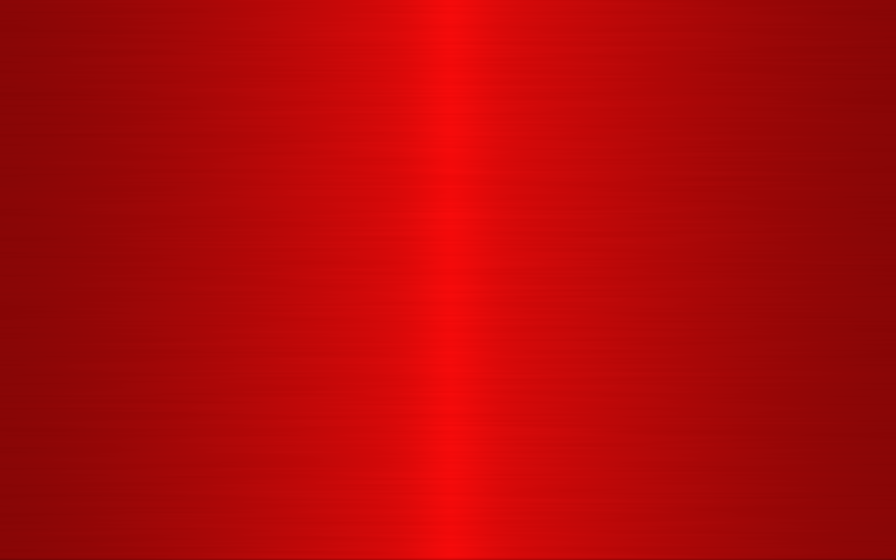
A WebGL 2 fragment shader for this texture:

```glsl
#version 300 es
precision highp float;
// Brushed red metal: a vertical sheen falls off from a bright centre line
// to dark sides, and layers of noise stretched along x form the fine
// horizontal scratches.
uniform vec2 u_resolution;
out vec4 fragColor;

float hash(vec2 p) {
    vec3 q = fract(vec3(p.xyx) * 0.1031);
    q += dot(q, q.yzx + 33.33);
    return fract((q.x + q.y) * q.z);
}

// Smooth noise along one row, shifted so that streak ends do not line up
float rowNoise(float x, float row) {
    x += hash(vec2(row, 7.0)) * 50.0;
    float cell = floor(x);
    float t = smoothstep(0.0, 1.0, x - cell);
    return mix(hash(vec2(cell, row)), hash(vec2(cell + 1.0, row)), t) - 0.5;
}

// Rows blended vertically into long thin streaks
float streaks(vec2 p) {
    float row = floor(p.y);
    float t = smoothstep(0.0, 1.0, p.y - row);
    return mix(rowNoise(p.x, row), rowNoise(p.x, row + 1.0), t);
}

void main() {
    vec2 uv = gl_FragCoord.xy / u_resolution;

    // Sheen: broad falloff with a soft hot core
    float d = min(abs(uv.x - 0.503) * 2.0, 1.0);
    float sheen = 0.535 + 0.37 * pow(1.0 - d, 1.35);
    sheen += 0.05 * exp(-d * d / 0.007);

    // Scratches: hair-fine lines over fainter wider ones
    float grain = 0.010 * streaks(uv * vec2(7.0, 150.0));
    grain += 0.028 * streaks(uv * vec2(8.0, 270.0) + 131.0);

    // Light scratches pick up a little white
    float red = sheen * (1.0 + grain);
    float pale = 0.042 * sheen + 0.35 * grain * sheen;
    vec3 color = vec3(red, vec2(max(pale, 0.0)));

    // Faint dark lower rim
    color *= mix(0.85, 1.0, smoothstep(0.001, 0.004, uv.y));
    fragColor = vec4(clamp(color, 0.0, 1.0), 1.0);
}
```
